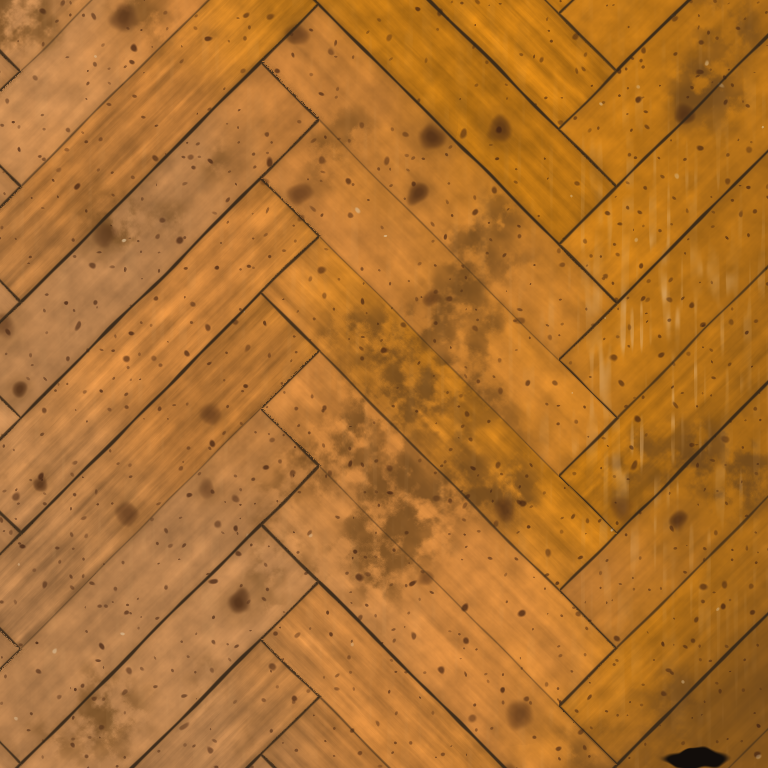
Write a WebGL 1 fragment shader that draws this texture.

```glsl
precision highp float;
// Worn herringbone parquet: zigzag boundaries split the floor into columns,
// and each column is sliced into 45 degree planks with their own tone and grain.
// Joints, knots, pits, stains and pale scratches are layered on top.
uniform vec2 u_resolution;

const float COLUMN = 0.388;      // horizontal distance between zigzags
const float STEP = 0.1503;       // vertical distance between planks
const vec2 ORIGIN = vec2(0.340, 0.081);

const vec3 TAN = vec3(0.73, 0.51, 0.31);
const vec3 AMBER = vec3(0.78, 0.50, 0.23);
const vec3 HONEY = vec3(0.79, 0.49, 0.09);
const vec3 STAIN = vec3(0.40, 0.26, 0.11);
const vec3 KNOT = vec3(0.25, 0.13, 0.07);
const vec3 JOINT = vec3(0.19, 0.14, 0.09);
const vec3 SCRATCH = vec3(0.86, 0.66, 0.42);

float hash(vec2 p) {
  vec3 q = fract(vec3(p.xyx) * 0.1031);
  q += dot(q, q.yzx + 33.33);
  return fract((q.x + q.y) * q.z);
}

float noise(vec2 p) {
  vec2 i = floor(p), f = fract(p);
  f = f * f * (3.0 - 2.0 * f);
  return mix(mix(hash(i), hash(i + vec2(1, 0)), f.x),
             mix(hash(i + vec2(0, 1)), hash(i + vec2(1, 1)), f.x), f.y);
}

float fbm(vec2 p) {
  float sum = 0.0, amp = 0.5;
  for (int i = 0; i < 5; i++) {
    sum += amp * noise(p);
    p = p * 2.03 + 17.1;
    amp *= 0.5;
  }
  return sum / 0.97;
}

// x of the zigzag on the left of a column, at height y
float zigzag(float column, float y) {
  float phase = ORIGIN.y + mod(column, 2.0) * COLUMN;
  float rise = abs(mod(y - phase + 0.5 * STEP, STEP) - 0.5 * STEP);
  return ORIGIN.x + column * COLUMN + rise;
}

// Scattered round marks: x = distance over radius, y = random strength
vec2 marks(vec2 p, float cells, float density, float radius) {
  vec2 g = p * cells, id = floor(g);
  vec2 centre = 0.25 + 0.5 * vec2(hash(id + 3.7), hash(id + 51.3));
  float size = radius * mix(0.45, 1.0, hash(id + 23.9));
  float present = step(hash(id + 91.1), density);
  float d = length(fract(g) - centre) / size;
  return vec2(d, present * mix(0.5, 1.0, hash(id + 71.7)));
}

float spot(vec2 mark, float soft) {
  return mark.y * (1.0 - smoothstep(1.0 - soft, 1.0 + soft, mark.x));
}

void main() {
  vec2 p = gl_FragCoord.xy / u_resolution.y;
  p.y = 1.0 - p.y;
  float px = 1.0 / u_resolution.y;
  vec2 wob = p + 0.0025 * (vec2(noise(p * 14.0), noise(p * 14.0 + 40.0)) - 0.5);

  // Column, plank and coordinates along and across the plank
  float column = floor((wob.x - ORIGIN.x) / COLUMN);
  column -= step(wob.x, zigzag(column, wob.y));
  float odd = mod(column, 2.0), side = 1.0 - 2.0 * odd;
  float localX = wob.x - ORIGIN.x - column * COLUMN;
  float slice = (wob.y - side * localX - ORIGIN.y - odd * COLUMN) / STEP;
  vec2 id = vec2(column, floor(slice)) + 20.0;
  vec2 q = vec2(p.x + side * p.y, p.y - side * p.x) * 0.7071;
  float tone = hash(id * 3.1);

  // Base colour: tan on the left, amber in the middle, honey at the upper right
  float warmth = p.x * 1.1 - p.y * 0.45 + 0.4 * (fbm(p * 4.0) - 0.5) + 0.3 * (tone - 0.5);
  vec3 color = mix(TAN, AMBER, smoothstep(-0.15, 0.3, warmth));
  color = mix(color, HONEY, smoothstep(0.25, 0.75, warmth));
  color *= mix(0.89, 1.05, hash(id + 7.3));

  // Grain stretched along the plank, and mottling
  float grain = fbm(q * vec2(9.0, 110.0) + id * 13.7);
  color *= 1.0 + (grain - 0.5) * mix(0.16, 0.5, tone * tone);
  color *= 1.0 + 0.28 * (fbm(p * 42.0) - 0.5);

  // Grime blotches and darkening to the right and lower corner
  float grime = smoothstep(0.52, 0.78, fbm(p * 6.5 + 8.0)) * smoothstep(0.3, 0.65, fbm(p * 45.0 + 5.0));
  color = mix(color, STAIN, 0.75 * grime);
  float shade = 0.28 * smoothstep(0.72, 1.0, p.x) + 0.55 * smoothstep(1.62, 1.95, p.x + p.y);
  color = mix(color, STAIN, shade * mix(0.6, 1.2, fbm(p * 9.0)));

  // Pale vertical scratches in a worn patch
  vec2 worn = (p - vec2(0.86, 0.47)) / vec2(0.11, 0.24);
  float streak = smoothstep(0.55, 0.85, noise(p * vec2(170.0, 14.0))) * noise(p * 60.0);
  color = mix(color, SCRATCH, streak * (0.08 + 0.75 * exp(-dot(worn, worn))));

  // Knots with a dark heart, small pits and light specks
  vec2 bent = p + 0.008 * (vec2(noise(p * 60.0), noise(p * 60.0 + 9.0)) - 0.5);
  vec2 knot = marks(bent + 0.03, 8.0, 0.33, 0.15);
  color = mix(color, KNOT, 0.6 * spot(knot, 0.3) + 0.25 * spot(knot * vec2(1.8, 1.0), 0.5));
  color = mix(color, STAIN, 0.3 * spot(knot * vec2(0.55, 1.0), 0.7));
  color = mix(color, KNOT, 0.75 * spot(marks(bent, 27.0, 0.32, 0.12), 0.45));
  color = mix(color, KNOT, 0.6 * spot(marks(bent + 0.37, 55.0, 0.25, 0.14), 0.5));
  color = mix(color, vec3(0.87, 0.76, 0.6), 0.7 * spot(marks(bent + 0.71, 21.0, 0.07, 0.06), 0.5));

  // Joints of uneven darkness, with dirt gathered beside them
  float nearest = floor(slice + 0.5);
  float seam = abs(slice - nearest) * STEP * 0.7071;
  float butt = min(wob.x - zigzag(column, wob.y), zigzag(column + 1.0, wob.y) - wob.x) * 0.7071;
  float depth = mix(0.45, 1.0, smoothstep(0.15, 0.6, hash(vec2(column, nearest) + 47.0)));
  depth = butt < seam ? 0.9 : depth;
  float gap = min(seam, butt), halfWidth = 0.0019 * depth * mix(0.6, 1.3, noise(p * 35.0));
  color = mix(color, STAIN, 0.4 * depth * exp(-gap * 260.0));
  color = mix(color, JOINT, 0.88 * depth * (1.0 - smoothstep(halfWidth - px, halfWidth + px, gap)));

  // Black scuff at the lower right edge
  float scuff = length((bent - vec2(0.905, 0.987)) / vec2(0.043, 0.012));
  color = mix(color, vec3(0.07, 0.05, 0.04), 1.0 - smoothstep(0.85, 1.15, scuff));

  gl_FragColor = vec4(color, 1.0);
}
```
